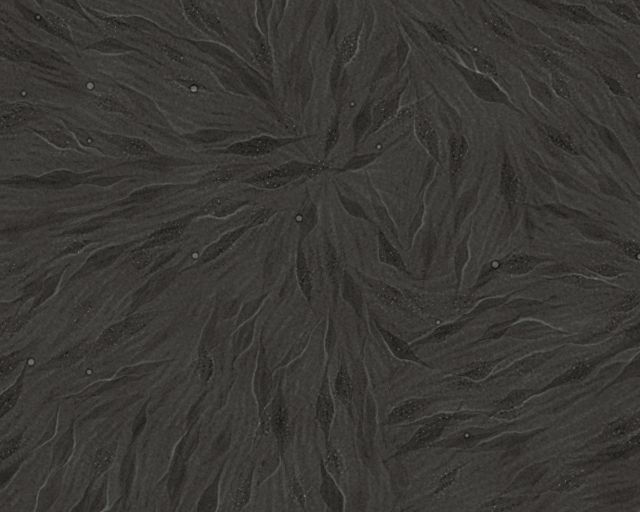
Reproduce this texture procedurally as a WebGL 1 fragment shader.

```glsl
precision highp float;
// Phase contrast view of spindle-shaped cells: dark tapered bodies with nuclei and
// bright one-sided halos, scattered on a jittered grid and turned along a direction
// field that fans out from a hub, over fine fibres, grain and a few round vesicles.

uniform vec2 u_resolution;

#define CELL_GRID 0.077
#define CELL_LENGTH 0.115
#define CELL_WIDTH 0.0185
#define BASE_LIGHT 0.229
#define BODY_DARK 0.044
#define HALO_LIGHT 0.125
#define FIBRE_AMOUNT 0.13
#define STRAND_AMOUNT 0.036
#define GRAIN_AMOUNT 0.040
#define VESICLE_GRID 0.11
#define HUB vec2(0.63, 0.68)

float hash(vec2 p) {
  return fract(sin(dot(p, vec2(127.1, 311.7))) * 43758.55);
}

vec2 hash2(vec2 p) {
  return vec2(hash(p), hash(p + 37.7));
}

float gradientDot(vec2 corner, vec2 offset) {
  float a = 6.2832 * hash(corner);
  return dot(vec2(cos(a), sin(a)), offset);
}

// Gradient noise, roughly -0.7 to 0.7
float noise(vec2 p) {
  vec2 i = floor(p), f = fract(p);
  vec2 s = f * f * f * (f * (f * 6.0 - 15.0) + 10.0);
  vec2 e = vec2(1.0, 0.0);
  return mix(mix(gradientDot(i, f), gradientDot(i + e, f - e), s.x),
             mix(gradientDot(i + e.yx, f - e.yx), gradientDot(i + 1.0, f - 1.0), s.x), s.y);
}

vec2 axis(float angle) {
  return vec2(cos(angle), sin(angle));
}

// Growth direction, blended as double angles so that opposite ends agree
float growthAngle(vec2 p) {
  vec2 r = p - HUB;
  vec2 fan = vec2(r.x * r.x - r.y * r.y, 2.0 * r.x * r.y) / (dot(r, r) + 0.0001);
  vec2 sweep = axis(2.0 * mix(0.35, -0.8, smoothstep(0.32, 0.7, p.y)));
  vec2 island = p - vec2(0.87, 0.61);
  sweep = mix(sweep, axis(2.6), exp(-dot(island, island) * 28.0));
  float border = p.x + 0.15 * noise(p * 6.0 + 3.0);
  vec2 v = mix(fan, sweep, smoothstep(0.62, 0.88, border));
  return 0.5 * atan(v.y, v.x + 0.00001) + 0.8 * noise(p * 6.0);
}

// Noise averaged along the growth direction
float fibres(vec2 p) {
  vec2 dir = axis(growthAngle(p));
  float sum = 0.0;
  for (int i = -5; i <= 5; i++) sum += noise((p + dir * float(i) * 0.007) * 100.0);
  return sum / 11.0;
}

// One cell: x = body darkness, y = halo, z = nucleus, w = granule zone
vec4 spindleCell(vec2 p, vec2 id, float wobble, float px) {
  vec2 centre = (id + 0.05 + 0.9 * hash2(id)) * CELL_GRID;
  vec2 shape = hash2(id + 11.3), look = hash2(id + 53.9);
  vec2 dir = axis(growthAngle(centre) + 0.5 * (look.x - 0.5));
  vec2 q = p - centre;
  q = vec2(dot(q, dir), dot(q, vec2(-dir.y, dir.x)));
  float u = q.x / (CELL_LENGTH * mix(0.55, 1.2, shape.x));
  float v = q.y + (shape.y - 0.5) * 0.04 * u * u + wobble;
  float ends = 1.0 - smoothstep(0.65, 1.0, abs(u));
  float width = CELL_WIDTH * mix(0.5, 1.1, look.y) * (0.88 * exp(-7.0 * u * u) + 0.12);
  float d = abs(v) - width;
  float soft = max(px, mix(0.001, 0.004, shape.y));
  float body = (1.0 - smoothstep(-soft, soft, d)) * ends * mix(0.4, 1.15, look.x * look.x);

  // Thin halo on one flank, with a dark line just inside it
  float side = smoothstep(-0.004, 0.004, v * (shape.x > 0.5 ? 1.0 : -1.0));
  float rim = (d - 0.002) / 0.0026, inner = (d + 0.002) / 0.0016;
  float halo = exp(-rim * rim) * exp(-2.5 * u * u) * (0.2 + 0.8 * side);
  halo = (halo - 0.2 * exp(-inner * inner)) * ends * mix(0.12, 1.1, pow(hash(id + 71.0), 2.0));

  float r = length(vec2(q.x / 0.016, v / 0.0105));
  float ring = (r - 1.0) / 0.16;
  float nucleus = (0.6 * (1.0 - smoothstep(0.8, 1.05, r)) + 0.6 * exp(-ring * ring))
                * mix(0.3, 1.0, look.y);
  float zone = exp(-r * r * 0.2) * step(0.6, hash(id + 91.0));
  return vec4(body, halo, nucleus, zone);
}

// Round vesicle: x = bright disc, y = dark rim
vec2 vesicle(vec2 p, float px) {
  vec2 id = floor(p / VESICLE_GRID);
  vec2 centre = (id + 0.2 + 0.6 * hash2(id + 5.0)) * VESICLE_GRID;
  float radius = mix(0.003, 0.010, pow(hash(id + 19.0), 3.0));
  float d = length(p - centre) - radius;
  float soft = max(px, 0.0012), ring = (d - 0.002) / 0.002;
  return vec2(1.0 - smoothstep(-soft, soft, d), exp(-ring * ring)) * step(0.88, hash(id + 29.0));
}

void main() {
  vec2 p = gl_FragCoord.xy / u_resolution.y;
  float px = 1.0 / u_resolution.y;

  // Gather the cells around this point
  vec2 home = floor(p / CELL_GRID);
  float body = 0.0, halo = 0.0, nucleus = 0.0, zone = 0.0;
  float wobble = 0.007 * noise(p * 30.0) + 0.002 * noise(p * 90.0);
  for (int j = -2; j <= 2; j++) {
    for (int i = -2; i <= 2; i++) {
      vec4 c = spindleCell(p, home + vec2(float(i), float(j)), wobble, px);
      body = max(body, c.x) + 0.2 * min(body, c.x);
      halo += c.y;
      nucleus = max(nucleus, c.z);
      zone = max(zone, c.w);
    }
  }

  // Fine matter on a turned lattice: fibres, strands, grain, nucleoli and granules
  vec2 turned = vec2(0.8 * p.x - 0.6 * p.y, 0.6 * p.x + 0.8 * p.y);
  float fine = noise(turned * 200.0), speck = noise(turned * 125.0 + 40.0);
  float fibre = fibres(p), patches = noise(p * 13.0 + 9.0);
  float pale = (fibre - 0.09) / 0.025, dark = (fibre + 0.09) / 0.025;
  float light = BASE_LIGHT + 0.024 * noise(p * 7.0) + FIBRE_AMOUNT * fibre;
  light += STRAND_AMOUNT * exp(-pale * pale) * smoothstep(-0.1, 0.3, patches);
  light -= STRAND_AMOUNT * exp(-dark * dark) * smoothstep(-0.1, 0.3, -patches);
  light -= BODY_DARK * body * (1.0 + 0.6 * speck);
  light += HALO_LIGHT * halo * (1.0 - 0.5 * min(body, 1.0));
  light -= nucleus * (0.014 + 0.035 * smoothstep(0.15, 0.4, speck));
  light += zone * (0.17 * smoothstep(0.32, 0.55, fine) - 0.06 * smoothstep(0.25, 0.5, -fine));
  light += GRAIN_AMOUNT * (fine + 0.7 * speck);

  vec2 drop = vesicle(p, px);
  light += 0.18 * drop.x - 0.07 * drop.y;
  light -= 0.02 * smoothstep(0.5, 0.85, length(gl_FragCoord.xy / u_resolution - 0.5));

  // Warm shadows, slightly green highlights
  vec3 tint = mix(vec3(1.05, 1.0, 0.95), vec3(0.98, 1.01, 0.95), smoothstep(0.2, 0.32, light));
  gl_FragColor = vec4(clamp(light, 0.08, 0.6) * tint, 1.0);
}
```
